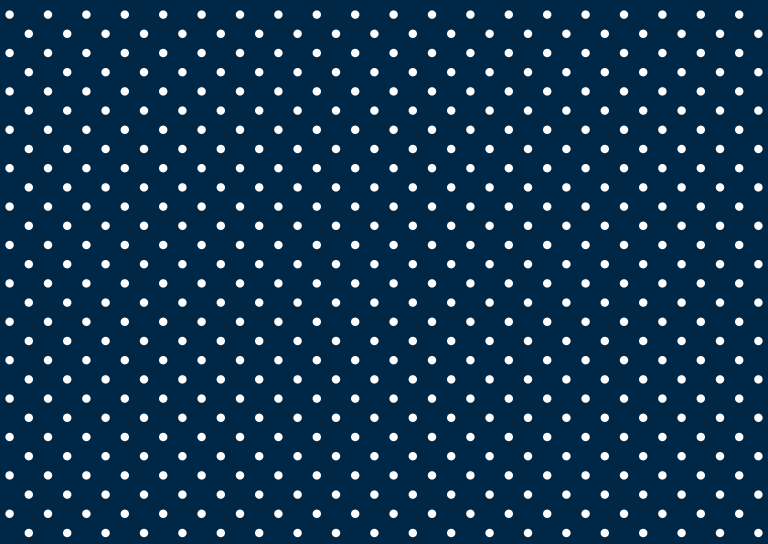
Give the GLSL for this pattern, as a Shadertoy shader.

```glsl
// Staggered white polka dots on flat navy, twenty columns across the canvas.
// Two square lattices, half a cell apart, are folded into one distance field,
// which is then filled with a one-pixel soft edge.

const float COLUMNS = 20.0;              // cells across the width
const float DOT_RADIUS = 0.109;          // in cells
const vec2 FIRST_DOT = vec2(0.25, 0.38); // from the top left corner, in cells
const vec3 NAVY = vec3(0.0, 0.152, 0.272);
const vec3 WHITE = vec3(0.995);

// Distance to the nearest point of a unit square lattice.
float latticeDistance(vec2 p) {
    return length(fract(p + 0.5) - 0.5);
}

// Signed distance to dots at the corners and centre of every unit cell.
float staggeredDots(vec2 p, float radius) {
    return min(latticeDistance(p), latticeDistance(p - 0.5)) - radius;
}

// Coverage of a shape, with an edge one pixel wide.
float fill(float dist, float pixel) {
    return clamp(0.5 - dist / pixel, 0.0, 1.0);
}

void mainImage(out vec4 fragColor, in vec2 fragCoord) {
    // Cell units, measured downwards from the top left corner
    float pixel = COLUMNS / iResolution.x;
    vec2 fromTop = vec2(fragCoord.x, iResolution.y - fragCoord.y);
    vec2 cell = fromTop * pixel - FIRST_DOT;

    float dots = fill(staggeredDots(cell, DOT_RADIUS), pixel);
    fragColor = vec4(mix(NAVY, WHITE, dots), 1.0);
}
```
